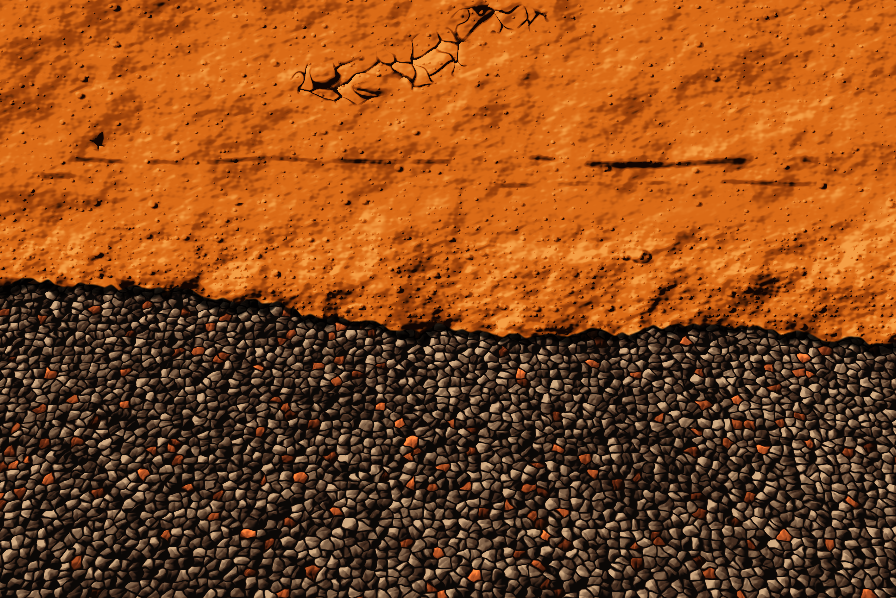
This texture is drawn by a WebGL 1 fragment shader. Its source:

```glsl
precision highp float;
// Raked orange soil above a bed of dark gravel, lit low from the upper left.
// Soil is shaded from the slope of layered noise, with scattered crumbs, ruts
// and cracked clods; gravel is a cellular pattern with one facet per stone.
uniform vec2 u_resolution;

const vec2 LIGHT = vec2(-0.8, 0.6);

vec2 hash2(vec2 p) {
  vec3 h = fract(p.xyx * vec3(0.1031, 0.1030, 0.0973));
  h += dot(h, h.yzx + 33.33);
  return fract((h.xx + h.yz) * h.zy);
}

float noise(vec2 p) {
  vec2 i = floor(p), f = fract(p);
  f = f * f * (3.0 - 2.0 * f);
  float low = mix(hash2(i).x, hash2(i + vec2(1.0, 0.0)).x, f.x);
  float high = mix(hash2(i + vec2(0.0, 1.0)).x, hash2(i + 1.0).x, f.x);
  return mix(low, high, f.y);
}

float fbm(vec2 p) {
  float sum = 0.0, amp = 0.5;
  for (int i = 0; i < 5; i++) {
    sum += amp * noise(p);
    p = mat2(1.6, 1.2, -1.2, 1.6) * p + 7.3;
    amp *= 0.5;
  }
  return sum;
}

// xy: offset from the nearest centre, z: gap to the next cell, w: cell random
vec4 cells(vec2 p) {
  vec2 base = floor(p), offset = vec2(0.0);
  float near = 9.0, second = 9.0, id = 0.0;
  for (int j = -1; j <= 1; j++) {
    for (int i = -1; i <= 1; i++) {
      vec2 cell = base + vec2(float(i), float(j));
      vec2 rnd = hash2(cell + 50.0);
      vec2 d = p - cell - 0.1 - 0.8 * rnd;
      float dist = length(d);
      if (dist < near) {
        second = near; near = dist; offset = d;
        id = hash2(cell + 91.0).y;
      } else second = min(second, dist);
    }
  }
  return vec4(offset, second - near, id);
}

// x: lit body, y: cast shadow
vec2 pebble(vec2 d, float radius, float blur) {
  float body = 1.0 - smoothstep(radius - blur, radius + blur, length(d));
  vec2 s = d + LIGHT * radius * 1.1;
  float shade = 1.0 - smoothstep(radius - blur, radius + blur, length(s * vec2(0.8, 1.15)));
  return vec2(body * (0.5 + 0.5 * dot(d, LIGHT) / radius), shade * (1.0 - body));
}

vec2 crumbs(vec2 p, float scale, float density) {
  vec2 q = p * scale, cell = floor(q);
  vec2 rnd = hash2(cell + scale), pick = hash2(cell + scale + 40.0);
  vec2 d = fract(q) - 0.35 - 0.3 * rnd;
  return pebble(d, 0.08 + 0.13 * pick.y, 0.07) * step(pick.x, density);
}

vec3 ramp(float t, vec3 a, vec3 b, vec3 c, vec3 d) {
  vec3 col = mix(a, b, smoothstep(0.0, 0.38, t));
  col = mix(col, c, smoothstep(0.38, 0.68, t));
  return mix(col, d, smoothstep(0.72, 1.1, t));
}

float blob(vec2 p, vec2 centre, vec2 radius) {
  vec2 d = (p - centre) / radius;
  return exp(-dot(d, d));
}

float rut(vec2 p, float y, float start, float end, float width) {
  float wave = 0.012 * (noise(vec2(p.x * 9.0, y * 40.0)) - 0.5);
  float line = 1.0 - smoothstep(0.2 * width, width, abs(p.y - y - wave));
  float broken = smoothstep(0.3, 0.6, noise(vec2(p.x * 22.0, y * 90.0)));
  return line * broken * smoothstep(start, start + 0.05, p.x) * (1.0 - smoothstep(end - 0.05, end, p.x));
}

float border(float x) {
  float y = 0.528 - 0.084 * smoothstep(0.1, 0.85, x) - 0.014 * smoothstep(1.2, 1.5, x);
  y += 0.018 * exp(-pow((x - 1.18) / 0.09, 2.0));
  return y + 0.016 * (noise(vec2(x * 26.0, 3.0)) - 0.5) + 0.01 * (noise(vec2(x * 75.0, 8.0)) - 0.5);
}

vec3 soil(vec2 p) {
  vec2 q = p * vec2(9.0, 13.0);
  float slope = fbm(q) - fbm(q + LIGHT * vec2(0.036, 0.052));
  float loose = 1.0 - smoothstep(0.52, 0.7, p.y);
  float smoothBand = blob(p, vec2(1.1, 0.65), vec2(0.55, 0.022));
  float tone = 0.68 + slope * (7.0 + 5.0 * loose) * (1.0 - 0.5 * smoothBand);
  tone += 0.25 * (fbm(p * vec2(4.0, 9.0) + 20.0) - 0.5) + 0.06 * smoothBand;
  tone -= 0.13 * (1.0 - smoothstep(0.0, 0.7, p.x)) * smoothstep(0.6, 0.95, p.y);
  // Wheel ruts and the pale ridge beside them
  tone += 0.1 * blob(p, vec2(1.25, 0.747), vec2(0.35, 0.008));
  float ruts = rut(p, 0.732, 0.1, 1.0, 0.006) * 0.7 + rut(p, 0.728, 0.9, 1.38, 0.008);
  ruts += rut(p, 0.703, -0.1, 0.14, 0.008) + 0.7 * rut(p, 0.692, 0.75, 1.38, 0.006);
  tone -= 0.55 * ruts;
  // Cracked clods
  float clods = blob(p, vec2(0.55, 0.865), vec2(0.075, 0.04)) + blob(p, vec2(0.71, 0.89), vec2(0.085, 0.045));
  clods += 0.8 * blob(p, vec2(0.84, 0.97), vec2(0.1, 0.035)) + 0.6 * blob(p, vec2(0.16, 0.765), vec2(0.03, 0.025));
  clods = smoothstep(0.4, 0.65, clods + 0.5 * (noise(p * 30.0) - 0.5));
  vec4 plate = cells(p * vec2(25.0, 34.0) + 1.2 * noise(p * 40.0));
  float crack = 1.0 - smoothstep(0.04, 0.2, plate.z + 0.2 * dot(plate.xy, LIGHT));
  tone += clods * (0.35 * dot(plate.xy, LIGHT) - 0.65 * crack);
  // Crumbs, denser toward the gravel
  vec2 grit = crumbs(p, 34.0, 0.05 + 0.2 * loose) + crumbs(p + 3.1, 62.0, 0.1 + 0.3 * loose);
  grit += 0.8 * crumbs(p + 5.7, 95.0, 0.15 + 0.35 * loose) + pebble(p - vec2(1.06, 0.58), 0.014, 0.002);
  tone += 0.22 * grit.x - 0.55 * grit.y;
  float rim = 1.0 - smoothstep(0.0, 0.035, p.y - border(p.x));
  tone -= 0.5 * rim * smoothstep(0.4, 0.65, noise(p * vec2(38.0, 55.0)));
  return ramp(tone, vec3(0.07, 0.02, 0.008), vec3(0.60, 0.25, 0.04), vec3(0.86, 0.42, 0.09), vec3(0.96, 0.62, 0.27));
}

vec3 gravel(vec2 p) {
  vec2 q = vec2((p.x - 0.75) * (50.0 + 22.0 * p.y), 56.0 * p.y + 24.0 * p.y * p.y);
  vec4 stone = cells(q + 0.35 * vec2(noise(q * 1.7), noise(q * 1.7 + 30.0)));
  float angle = 6.283 * stone.w;
  float facet = smoothstep(-0.08, 0.08, dot(stone.xy, vec2(cos(angle), sin(angle))));
  float tone = 0.47 + 0.95 * dot(stone.xy, LIGHT) + 0.65 * (fract(stone.w * 17.3) - 0.5);
  tone += 0.28 * (facet - 0.5) + 0.2 * (noise(q * 4.0) - 0.5);
  tone += 0.16 * (noise(p * 9.0) - 0.5) + 0.05 * (p.x - 0.75);
  tone *= smoothstep(0.04, 0.26, stone.z);
  vec3 col = ramp(tone, vec3(0.045, 0.03, 0.025), vec3(0.27, 0.175, 0.12), vec3(0.50, 0.38, 0.28), vec3(0.82, 0.67, 0.51));
  return mix(col, col * vec3(1.4, 0.85, 0.5), step(0.94, stone.w));
}

void main() {
  vec2 p = gl_FragCoord.xy / u_resolution.y;
  float above = p.y - border(p.x);
  // Uneven shadow cast by the soil lip onto the gravel
  float reach = 0.006 + 0.02 * noise(vec2(p.x * 32.0, 17.0));
  vec3 stones = gravel(p) * mix(0.15, 1.0, smoothstep(reach * 0.6, reach, -above));
  float edge = 0.75 / u_resolution.y + 0.0008;
  gl_FragColor = vec4(mix(stones, soil(p), smoothstep(-edge, edge, above)), 1.0);
}
```
